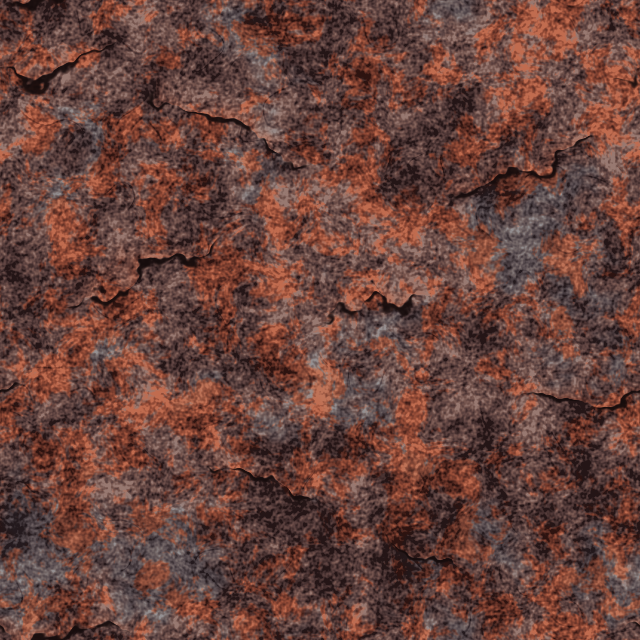
A Shadertoy shader for this texture:

```glsl
// Weathered rusty rock: a mottled rust and mauve crust with gritty grain,
// side-lit relief and a few broken ledges with dark gaps under bright lips.
// All noise wraps on whole-number lattices, so the square tiles.

const vec3 DARK  = vec3(0.15, 0.08, 0.08);
const vec3 SHADE = vec3(0.29, 0.18, 0.17);
const vec3 MID   = vec3(0.39, 0.25, 0.23);
const vec3 CRUST = vec3(0.49, 0.32, 0.28);
const vec3 PALE  = vec3(0.64, 0.46, 0.41);
const vec3 RUST_TINT  = vec3(1.18, 0.92, 0.76);
const vec3 STONE_TINT = vec3(0.93, 1.03, 1.08);
const vec3 DUST_TINT  = vec3(0.98, 1.20, 1.30);

const float BROAD_AMOUNT = 0.18;
const float ROUGH_AMOUNT = 0.20;
const float GRAIN_AMOUNT = 0.24;
const float LIGHT_AMOUNT = 0.25;
const vec2  LIGHT_STEP   = vec2(-0.0015, 0.0040);
const int   LEDGES       = 9;

float hash(vec2 cell, float seed) {
    vec3 q = fract(vec3(cell, seed) * vec3(0.1031, 0.1030, 0.0973));
    q += dot(q, q.yzx + 33.33);
    return fract((q.x + q.y) * q.z);
}

// Gradient noise that repeats after a whole number of cells
float corner(vec2 cell, vec2 offset, float period, float seed) {
    float angle = 6.2832 * hash(mod(cell, period), seed);
    return dot(vec2(cos(angle), sin(angle)), offset);
}

float noise(vec2 p, float period, float seed) {
    p *= period;
    vec2 c = floor(p), f = p - c, e = vec2(1.0, 0.0);
    vec2 w = f * f * f * (f * (f * 6.0 - 15.0) + 10.0);
    float low  = mix(corner(c, f, period, seed),
                     corner(c + e, f - e, period, seed), w.x);
    float high = mix(corner(c + e.yx, f - e.yx, period, seed),
                     corner(c + 1.0, f - 1.0, period, seed), w.x);
    return 2.2 * mix(low, high, w.y);
}

float fbm(vec2 p, float period, int octaves, float gain, float seed) {
    float sum = 0.0, amp = 1.0;
    for (int i = 0; i < octaves; i++) {
        sum += amp * noise(p, period, seed + float(i));
        amp *= gain;
        period = period * 2.0 + 1.0;
    }
    return sum;
}

float relief(vec2 p) {
    return fbm(p, 19.0, 4, 0.72, 40.0);
}

// Broken ledges: x = dark gap, y = bright lip above, z = soft shadow below
vec3 ledges(vec2 p) {
    float wander = 0.024 * noise(p, 8.0, 60.0) + 0.011 * noise(p, 23.0, 61.0)
                 + 0.004 * noise(p, 67.0, 62.0);
    float ragged = 0.75 + 0.8 * noise(p, 31.0, 63.0);
    vec3 result = vec3(0.0);
    for (int i = 0; i < LEDGES; i++) {
        vec2 id = vec2(float(i), 5.0);
        vec2 centre = vec2(fract(float(i) * 0.618 + 0.2 * hash(id, 70.0)),
                           (float(i) + 0.7 * hash(id, 71.0)) / float(LEDGES));
        vec2 d = fract(p - centre + 0.5) - 0.5;
        float angle = mix(-0.45, 0.50, hash(id, 72.0));
        float reach = mix(0.07, 0.17, hash(id, 73.0));
        float along  = dot(d, vec2(cos(angle), sin(angle)));
        float across = dot(d, vec2(-sin(angle), cos(angle))) + wander;
        float taper = max(0.0, 1.0 - along * along / (reach * reach));
        float width = 0.0085 * taper * max(ragged, 0.0);
        float gap = smoothstep(0.0015, -0.0015, across)
                  * smoothstep(-width - 0.003, -width * 0.5, across)
                  * smoothstep(0.0005, 0.004, width);
        float lip = smoothstep(-0.001, 0.002, across) * exp(-max(across, 0.0) / 0.012);
        float shadow = smoothstep(0.001, -0.002, across) * exp(min(across, 0.0) / 0.018);
        result = max(result, vec3(gap, lip * taper, shadow * taper));
    }
    return result;
}

// Colour ramp from crevice to worn highlight
vec3 rockColor(float tone) {
    vec3 c = mix(DARK, SHADE, smoothstep(-0.05, 0.25, tone));
    c = mix(c, MID, smoothstep(0.22, 0.46, tone));
    c = mix(c, CRUST, smoothstep(0.42, 0.68, tone));
    return mix(c, PALE, smoothstep(0.62, 1.0, tone));
}

void mainImage(out vec4 fragColor, in vec2 fragCoord) {
    vec2 p = fragCoord / iResolution.xy;
    vec2 q = p + 0.009 * vec2(noise(p, 17.0, 1.0), noise(p, 17.0, 2.0));

    // Layers of brightness, from wide stains to fine grit
    float broad = fbm(q, 3.0, 4, 0.55, 5.0);
    float rough = fbm(q, 15.0, 5, 0.75, 12.0);
    float grain = fbm(p, 104.0, 2, 0.9, 20.0);
    float light = relief(q) - relief(q + LIGHT_STEP);
    float crease = smoothstep(0.13, 0.0, abs(noise(q, 21.0, 25.0)))
                 * smoothstep(0.1, 0.6, noise(q, 13.0, 26.0));

    // Masks for orange rust and grey dust
    float rust = smoothstep(-0.25, 0.75, fbm(q, 13.0, 5, 0.72, 30.0)
                 + 0.4 * noise(p, 4.0, 36.0));
    float dust = smoothstep(0.25, 1.0, fbm(q, 4.0, 5, 0.6, 50.0));

    float detail = ROUGH_AMOUNT * rough + GRAIN_AMOUNT * grain + LIGHT_AMOUNT * light;
    float tone = 0.47 + BROAD_AMOUNT * broad + detail * mix(1.0, 0.75, dust)
               + 0.10 * (rust - 0.4) + 0.08 * dust - 0.25 * crease;

    vec3 ledge = ledges(p);
    tone += 0.22 * ledge.y - 0.28 * ledge.z;
    rust = max(rust, 0.8 * ledge.y);

    vec3 color = rockColor(tone) * mix(STONE_TINT, RUST_TINT, rust);
    color *= mix(vec3(1.0), DUST_TINT, dust * (1.0 - 0.6 * rust));
    color = mix(color, DARK * 0.55, 0.92 * ledge.x);
    fragColor = vec4(clamp(color, 0.0, 1.0), 1.0);
}
```
